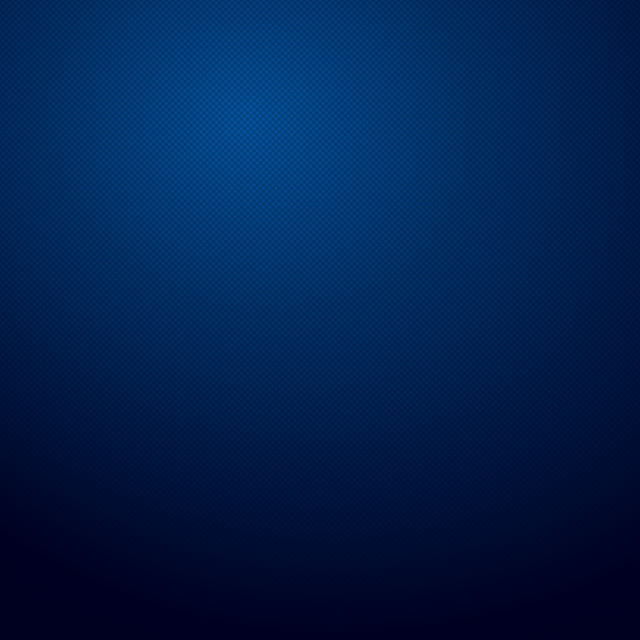
A three.js fragment shader for this background:

```glsl
// Deep blue backdrop with a soft upper-left glow and a fine staggered weave.
varying vec2 vUv;

const float TAU = 6.28319;
const float WEAVE_COUNT = 102.0;
const float WEAVE_DEPTH = 0.18;

const vec3 GLOW_BLUE = vec3(0.01, 0.295, 0.56);
const vec3 MID_BLUE = vec3(0.005, 0.178, 0.38);
const vec3 DEEP_BLUE = vec3(0.0, 0.09, 0.255);
const vec3 NIGHT_BLUE = vec3(0.0, 0.005, 0.13);

// Distance from the glow, whose axis drifts toward the middle lower down
float glowDistance(vec2 p, vec2 centre, float baseX) {
  float axisX = mix(baseX, centre.x, smoothstep(0.0, centre.y, p.y));
  float stretch = mix(0.95, 0.84, smoothstep(-0.3, 0.3, p.x - axisX));
  return length((p - vec2(axisX, centre.y)) * vec2(stretch, 1.0));
}

// Four colour stops from the glow outward
vec3 glowRamp(float d) {
  vec3 color = mix(GLOW_BLUE, MID_BLUE, clamp(d / 0.3, 0.0, 1.0));
  color = mix(color, DEEP_BLUE, clamp((d - 0.3) / 0.25, 0.0, 1.0));
  return mix(color, NIGHT_BLUE, clamp((d - 0.55) / 0.25, 0.0, 1.0));
}

// Staggered dots, from -1 in the gaps to 1 on the threads
float weave(vec2 p, float count) {
  vec2 wave = cos(p * count * TAU);
  return wave.x * wave.y;
}

void main() {
  float d = glowDistance(vUv, vec2(0.385, 0.81), 0.52);
  vec3 color = glowRamp(d);

  // Fabric relief, fading into the dark
  float relief = WEAVE_DEPTH * (1.0 - smoothstep(0.45, 0.95, d));
  color *= 1.0 + relief * weave(vUv, WEAVE_COUNT);

  gl_FragColor = vec4(color, 1.0);
}
```
